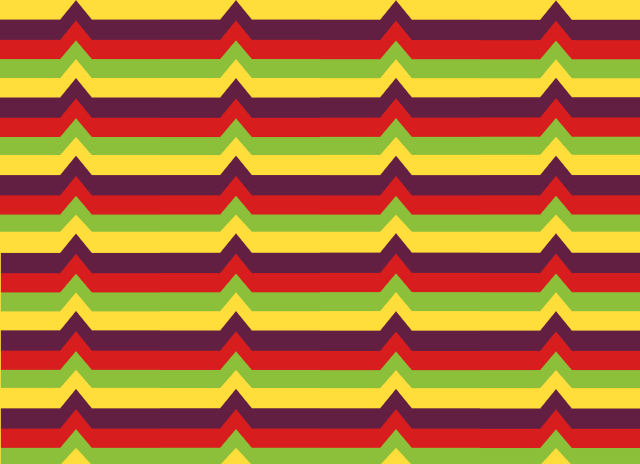
Write a WebGL 1 fragment shader that draws this pattern.

```glsl
precision mediump float;
// Horizontal four-colour stripes, each pushed up into a row of small triangular peaks.

uniform vec2 u_resolution;

const vec3 PLUM   = vec3(0.386, 0.122, 0.259);
const vec3 RED    = vec3(0.843, 0.114, 0.114);
const vec3 GREEN  = vec3(0.549, 0.749, 0.227);
const vec3 YELLOW = vec3(1.0, 0.871, 0.231);

const vec2  REPEATS = vec2(4.0, 5.968);  // tiles across and down
const float FIRST_TOP = 0.252;           // first plum stripe, in tiles from the top
const float PEAK_X = 0.475;              // peak centre within a tile
const float PEAK_HALF_WIDTH = 0.099;
const float PEAK_HEIGHT = 0.250;
const float GREEN_PEAK_HEIGHT = 0.241;
const float PLUM_BLUNTNESS = 0.02;       // part cut off the plum tips
const float RED_TOP = 0.261;             // stripe tops within a tile
const float GREEN_TOP = 0.508;
const float YELLOW_TOP = 0.752;
const float YELLOW_RISE = 0.0118;        // row-to-row change of the yellow top
const float TILE_SHIFT = 0.003;          // slight vertical misregistration of tiles
const float SLIVER_WIDTH = 0.0013;       // yellow edge at the lower left
const float SLIVER_TOP = 0.455;

// Fills everything below a stripe's peaked top edge; y runs downward.
vec3 paint(vec3 under, vec3 stripe, vec2 p, float top, float height, float bluntness) {
    float tent = max(0.0, 1.0 - abs(p.x) / PEAK_HALF_WIDTH);
    float edge = top - height * min(tent, 1.0 - bluntness);
    vec2 tilePixels = u_resolution / REPEATS;
    float slope = height * tilePixels.y / (PEAK_HALF_WIDTH * tilePixels.x);
    float onFlank = step(0.0001, tent) * step(tent, 1.0 - bluntness);
    float pixels = (p.y - edge) * tilePixels.y / sqrt(1.0 + onFlank * slope * slope);
    return mix(under, stripe, clamp(pixels + 0.5, 0.0, 1.0));
}

// Small offset that differs from tile to tile.
float tileShift(float column, float row) {
    return TILE_SHIFT * sin(2.7 * column + 1.9 * row) * cos(4.3 * column - 0.8 * row);
}

// The yellow top rises and settles on a three-row cycle.
float yellowTop(float row) {
    return YELLOW_TOP - YELLOW_RISE * (1.0 + 1.15 * cos(2.0944 * row - 3.665));
}

void main() {
    vec2 uv = gl_FragCoord.xy / u_resolution;
    vec2 grid = vec2(uv.x, 1.0 - uv.y) * REPEATS - vec2(0.0, FIRST_TOP);
    vec2 tile = floor(grid);

    // Stripes from top to bottom; the next row's peaks reach into this one
    vec3 color = YELLOW;
    for (int i = 0; i < 2; i++) {
        float row = tile.y + float(i);
        vec2 p = vec2(grid.x - tile.x - PEAK_X, grid.y - row - tileShift(tile.x, row));
        float lastTop = yellowTop(row);
        color = paint(color, PLUM, p, 0.0, PEAK_HEIGHT, PLUM_BLUNTNESS);
        color = paint(color, RED, p, RED_TOP, PEAK_HEIGHT, 0.0);
        color = paint(color, GREEN, p, GREEN_TOP, GREEN_PEAK_HEIGHT, 0.0);
        color = paint(color, YELLOW, p, lastTop, lastTop - GREEN_TOP, 0.0);
    }

    // Thin uncovered strip along the lower left edge
    float sliver = clamp((SLIVER_WIDTH - uv.x) * u_resolution.x + 0.5, 0.0, 1.0);
    color = mix(color, YELLOW, sliver * step(uv.y, SLIVER_TOP));

    gl_FragColor = vec4(color, 1.0);
}
```
